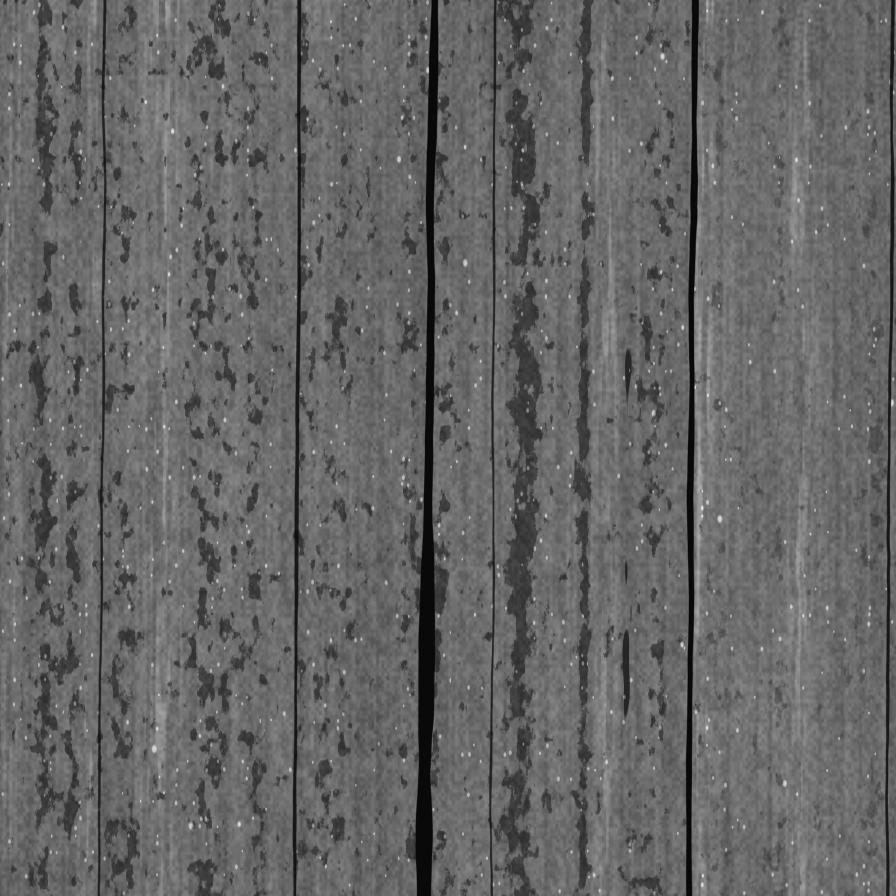
A three.js fragment shader for this texture:

```glsl
// Weathered grey timber: upright fibres, mottled dark weathering bands,
// pale worn streaks, bright specks and black cracks between the boards.
// Stretched value noise gives the grain; bands set where the stains break out.
varying vec2 vUv;

const float BASE_TONE = 0.422;
const float STAIN_TONE = 0.205;
const float CRACK_TONE = 0.035;
const float FIBRE_GAIN = 0.11;
const float GRAIN_GAIN = 0.17;
const float STREAK_GAIN = 0.15;
const float SPECK_GAIN = 0.30;
const float CLEAN_THRESHOLD = 0.73;   // stain cut-off on bare wood
const float STAINED_THRESHOLD = 0.37; // stain cut-off inside a full band
const float EDGE = 0.0012;            // softness of crack edges

float hash(vec2 p) {
  return fract(sin(dot(p, vec2(127.1, 311.7))) * 43758.5453);
}

float noise(vec2 p) {
  vec2 i = floor(p);
  vec2 f = fract(p);
  f = f * f * (3.0 - 2.0 * f);
  float low = mix(hash(i), hash(i + vec2(1.0, 0.0)), f.x);
  float high = mix(hash(i + vec2(0.0, 1.0)), hash(i + vec2(1.0, 1.0)), f.x);
  return mix(low, high, f.y);
}

float fbm(vec2 p) {
  float sum = 0.0;
  float gain = 0.53;
  for (int i = 0; i < 4; i++) {
    sum += gain * noise(p);
    p = p * 2.03 + 17.3;
    gain *= 0.5;
  }
  return sum;
}

// Soft upright band whose strength and centre drift along the board.
float band(vec2 p, float centre, float width, float strength) {
  float drift = (noise(vec2(centre * 91.0, p.y * 7.0)) - 0.5) * width * 0.7;
  float d = (p.x - centre - drift) / width;
  float fade = 0.65 + 0.6 * noise(vec2(centre * 53.0, p.y * 5.0));
  return strength * fade * exp(-d * d);
}

// Coverage of a crack that leans, wobbles and varies in width.
float crack(vec2 p, float centre, float lean, float halfWidth) {
  float wobble = (noise(vec2(centre * 71.0, p.y * 9.0)) - 0.5) * 0.003
               + (noise(vec2(centre * 37.0, p.y * 45.0)) - 0.5) * 0.0008;
  float d = abs(p.x - centre - lean * (p.y - 0.5) - wobble);
  float w = halfWidth * (0.7 + 0.6 * noise(vec2(centre * 29.0, p.y * 14.0)));
  return 1.0 - smoothstep(w - EDGE * 0.5, w + EDGE, d);
}

float stainBands(vec2 p) {
  float s = band(p, 0.050, 0.014, 0.75) + band(p, 0.082, 0.008, 0.60);
  s += band(p, 0.137, 0.019, 0.50) + band(p, 0.235, 0.027, 0.58);
  s += band(p, 0.285, 0.015, 0.36) + band(p, 0.372, 0.024, 0.42);
  s += band(p, 0.461, 0.010, 0.55) + band(p, 0.494, 0.011, 0.65);
  s += band(p, 0.583, 0.018, 1.10) + band(p, 0.652, 0.006, 1.15);
  s += band(p, 0.730, 0.020, 0.45) + band(p, 0.803, 0.007, 0.45);
  s += band(p, 0.870, 0.006, 0.40) + band(p, 0.975, 0.012, 0.45);
  return s + band(p, 0.336, 0.006, 0.45);
}

float paleBands(vec2 p) {
  float s = band(p, 0.101, 0.008, 0.7) + band(p, 0.180, 0.020, 0.8);
  s += band(p, 0.675, 0.014, 0.8) + band(p, 0.785, 0.009, 1.0);
  return s + band(p, 0.890, 0.015, 0.7) + band(p, 0.012, 0.012, 0.5);
}

// Scattered pale chips, one candidate per cell.
float specks(vec2 p, vec2 cells, float density) {
  vec2 id = floor(p * cells);
  vec2 centre = 0.3 + 0.4 * vec2(hash(id + 3.1), hash(id + 8.7));
  float d = length((fract(p * cells) - centre) * vec2(1.1, 0.9));
  float radius = 0.12 + 0.18 * hash(id + 5.3);
  return step(1.0 - density, hash(id)) * (1.0 - smoothstep(radius * 0.4, radius + 0.1, d));
}

void main() {
  vec2 p = vUv;
  vec2 leaned = vec2(p.x - 0.005 * (p.y - 0.5), p.y);
  float smoothBoard = smoothstep(0.77, 0.80, p.x);

  // Fibres, fine grain and broad tonal drift
  float fibre = noise(vec2(leaned.x * 260.0, p.y * 5.0)) * 0.6
              + noise(vec2(leaned.x * 75.0, p.y * 2.0)) * 0.4 - 0.5;
  float grain = noise(p * vec2(330.0, 230.0)) * 0.6
              + noise(p * vec2(170.0, 95.0) + 40.0) * 0.4 - 0.5;
  float tone = BASE_TONE + FIBRE_GAIN * fibre + GRAIN_GAIN * grain;
  tone += 0.07 * (fbm(p * vec2(7.0, 4.0)) - 0.5);

  // Pale worn streaks
  float streak = smoothstep(0.42, 0.85, noise(vec2(leaned.x * 300.0, p.y * 16.0)));
  tone += STREAK_GAIN * paleBands(leaned) * (0.15 + streak);

  // Mottled stains, drawn out along the grain
  float stains = stainBands(leaned);
  float blotch = fbm(leaned * vec2(115.0, 62.0));
  float cut = mix(CLEAN_THRESHOLD, STAINED_THRESHOLD, min(stains, 1.1));
  float stain = smoothstep(cut - 0.05, cut + 0.10, blotch) * (1.0 - 0.45 * smoothBoard);
  tone = mix(tone, STAIN_TONE + 0.12 * grain, stain * 0.88);

  // Short dark splits along one strip
  float split = noise(vec2(leaned.x * 150.0, p.y * 22.0)) * band(leaned, 0.698, 0.012, 0.9);
  tone = mix(tone, 0.15, smoothstep(0.62, 0.75, split));

  // Chips of bare pale wood
  tone += SPECK_GAIN * specks(p, vec2(150.0, 110.0), 0.045 + 0.05 * min(stains, 1.0));
  tone += SPECK_GAIN * 1.3 * specks(p + 0.37, vec2(95.0, 70.0), 0.006);

  // Cracks between boards; the widest opens towards the bottom
  float gap = crack(p, 0.478, 0.012, mix(0.0078, 0.0045, smoothstep(0.15, 0.6, p.y)));
  gap = max(gap, crack(p, 0.7715, 0.007, 0.0030));
  gap = max(gap, 0.85 * crack(p, 0.332, 0.006, 0.0016));
  gap = max(gap, 0.75 * crack(p, 0.114, 0.007, 0.0011));
  gap = max(gap, 0.75 * crack(p, 0.5505, 0.005, 0.0009));
  gap = max(gap, 0.85 * crack(p, 0.993, 0.006, 0.0014));
  tone = mix(tone, CRACK_TONE, gap);

  gl_FragColor = vec4(vec3(clamp(tone, 0.0, 1.0)), 1.0);
}
```
